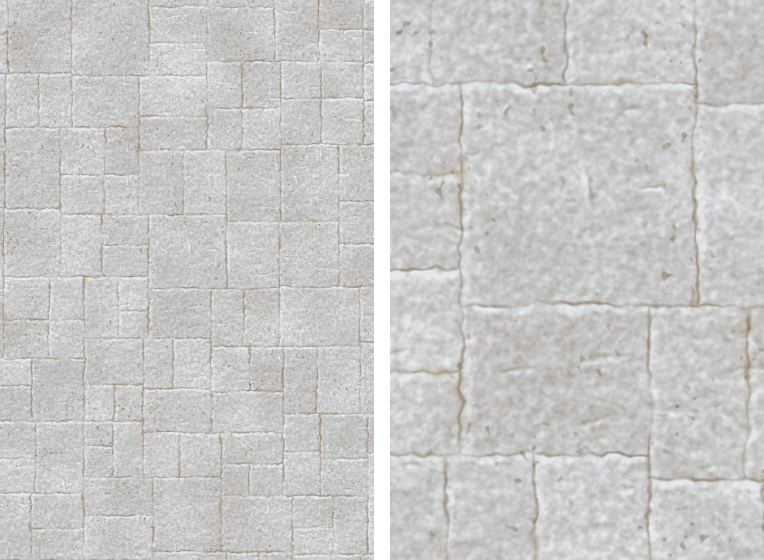
Left: the whole. Right: its middle third, enlarged.
This texture is drawn by a Shadertoy shader. Its source:

```glsl
#define PITCH 0.126
#define EDGE_SHIFT 0.21
#define JOINT_HALF_WIDTH 0.0014
#define JOINT_DEPTH 0.17
#define LIP_GAIN 0.105
#define BASE_TONE 0.783
#define RELIEF_GAIN 0.14
#define GRAIN_GAIN 0.10
#define PIT_DEPTH 0.15
#define MOTTLE_GAIN 0.068
#define DENT_CELL 0.045
#define STAIN_GAIN 0.8

const vec3 OCHRE = vec3(0.60, 0.565, 0.48);
const vec3 WARM_GREY = vec3(0.73, 0.718, 0.705);
const vec3 PALE_GREY = vec3(0.80, 0.798, 0.803);
const vec3 COOL_WHITE = vec3(0.90, 0.915, 0.925);
const vec3 RUST = vec3(0.62, 0.54, 0.41);

vec2 hash2(vec2 p) {
    vec3 q = fract(p.xyx * vec3(0.1031, 0.1030, 0.0973));
    q += dot(q, q.yzx + 33.33);
    return fract((q.xx + q.yz) * q.zy);
}

float corner(vec2 cell, vec2 f, vec2 o) {
    return dot(hash2(cell + o) * 2.0 - 1.0, f - o);
}

float gradientNoise(vec2 p) {
    vec2 c = floor(p), f = p - c;
    vec2 u = f * f * f * (f * (f * 6.0 - 15.0) + 10.0);
    return mix(mix(corner(c, f, vec2(0, 0)), corner(c, f, vec2(1, 0)), u.x),
               mix(corner(c, f, vec2(0, 1)), corner(c, f, vec2(1, 1)), u.x), u.y);
}

float fbm(vec2 p) {
    float sum = 0.0, amp = 1.0;
    for (int i = 0; i < 4; i++) {
        sum += amp * gradientNoise(p);
        p = mat2(1.6, 1.2, -1.2, 1.6) * p + 7.3;
        amp *= 0.55;
    }
    return sum;
}

float shift(vec2 node) {
    return (hash2(node + 41.0).x * 2.0 - 1.0) * EDGE_SHIFT;
}

// Interlocking rectangles: grid nodes carry alternately a vertical or a horizontal wall.
void findBlock(vec2 p, out vec2 lo, out vec2 hi, out vec2 seed) {
    vec2 g = p / PITCH, home = floor(g);
    lo = home; hi = home + 1.0; seed = home;
    for (int k = 0; k < 9; k++) {
        vec2 c = home + vec2(k % 3 - 1, k / 3 - 1);
        float a = shift(c), b = shift(c + vec2(1, 0));
        float d = shift(c + vec2(0, 1)), e = shift(c + 1.0);
        bool even = mod(c.x + c.y, 2.0) < 0.5;
        vec2 l = c + (even ? vec2(a, b) : vec2(d, a));
        vec2 h = c + 1.0 + (even ? vec2(e, d) : vec2(b, e));
        if (all(greaterThanEqual(g, l)) && all(lessThan(g, h))) { lo = l; hi = h; seed = c; }
    }
    lo *= PITCH; hi *= PITCH;
    // Large blocks are cut across their longer side.
    for (int k = 0; k < 3; k++) {
        vec2 size = hi - lo, r = hash2(seed + 83.0);
        int axis = size.x > size.y ? 0 : 1;
        if (size[axis] < mix(0.098, 0.16, r.x)) break;
        float cut = lo[axis] + size[axis] * mix(0.43, 0.57, r.y);
        bool upper = p[axis] > cut;
        if (upper) lo[axis] = cut; else hi[axis] = cut;
        seed += upper ? vec2(113, 57) : vec2(61, 139);
    }
}

// Short chisel marks, shadowed above and lit below.
float dents(vec2 p) {
    float sum = 0.0;
    vec2 home = floor(p / DENT_CELL);
    for (int k = 0; k < 9; k++) {
        vec2 c = home + vec2(k % 3 - 1, k / 3 - 1);
        vec2 r = hash2(c + 211.0), s = hash2(c + 307.0);
        vec2 q = p - (c + r) * DENT_CELL;
        if (s.y > 0.75) q = q.yx;
        q.y += (s.y - 0.4) * 0.25 * q.x;
        float reach = mix(0.006, 0.02, r.x);
        float along = 1.0 - smoothstep(0.3 * reach, reach, abs(q.x));
        float lit = exp(-pow((q.y + 0.0016) / 0.0016, 2.0));
        float shade = exp(-pow((q.y - 0.0011) / 0.0011, 2.0));
        sum += step(s.x, 0.42) * along * (lit - 0.9 * shade);
    }
    return sum;
}

void mainImage(out vec4 fragColor, in vec2 fragCoord) {
    vec2 p = fragCoord / iResolution.y;
    float px = 1.0 / iResolution.y;
    vec2 wobble = vec2(gradientNoise(p * 38.0), gradientNoise(p * 38.0 + 19.0)) * 0.004
                + vec2(gradientNoise(p * 130.0), gradientNoise(p * 130.0 + 31.0)) * 0.003;
    vec2 w = p + wobble, lo, hi, seed;
    findBlock(w, lo, hi, seed);
    vec2 near = min(w - lo, hi - w);
    float d = min(near.x, near.y);

    // Stone face: mottling, embossed relief, grain and pits.
    float mottle = fbm(p * 11.0);
    vec2 toLight = vec2(-0.0006, 0.002);
    float relief = fbm(p * 62.0) - fbm((p + toLight) * 62.0);
    float grain = gradientNoise(p * 165.0) + 0.8 * gradientNoise(p * 290.0 + 9.0);
    float pits = smoothstep(0.22, 0.42, gradientNoise(p * 180.0 + 23.0))
               * smoothstep(-0.15, 0.3, gradientNoise(p * 24.0 + 5.0));
    float tone = BASE_TONE + 0.034 * (hash2(seed + 17.0).x - 0.5) + MOTTLE_GAIN * mottle
               + RELIEF_GAIN * relief + GRAIN_GAIN * grain
               - PIT_DEPTH * pits + 0.075 * dents(w);

    // Joints: lit lips on upper and left rims, dark gap between the blocks.
    float wear = smoothstep(-0.25, 0.25, gradientNoise(p * 31.0 + 11.0));
    vec2 rim = vec2(w.x - lo.x, hi.y - w.y);
    vec2 lip = smoothstep(0.0, 0.0016, rim) * (1.0 - smoothstep(0.003, 0.0075, rim));
    float gap = 1.0 - smoothstep(0.0, JOINT_HALF_WIDTH + px, d);
    tone += LIP_GAIN * max(lip.y, 0.55 * lip.x) * mix(0.45, 1.0, wear) + 0.016 * exp(-d / 0.009);
    tone -= JOINT_DEPTH * gap * mix(0.3, 1.0, wear);

    vec3 color = mix(OCHRE, WARM_GREY, clamp((tone - 0.57) / 0.15, 0.0, 1.0));
    color = mix(color, PALE_GREY, clamp((tone - 0.72) / 0.08, 0.0, 1.0));
    color = mix(color, COOL_WHITE, clamp((tone - 0.80) / 0.10, 0.0, 1.0));

    // Rusty stains gather in broken runs along the joints, mostly the upright ones.
    float damp = smoothstep(-0.1, 0.4, gradientNoise(p * 15.0 + 3.0))
               * smoothstep(-0.3, 0.25, gradientNoise(p * 75.0 + 13.0));
    float upright = near.x < near.y ? 1.0 : 0.65;
    float stain = damp * upright * exp(-d / 0.0023) + 0.25 * pits * damp;
    fragColor = vec4(mix(color, RUST, clamp(STAIN_GAIN * stain, 0.0, 1.0)), 1.0);
}
```
